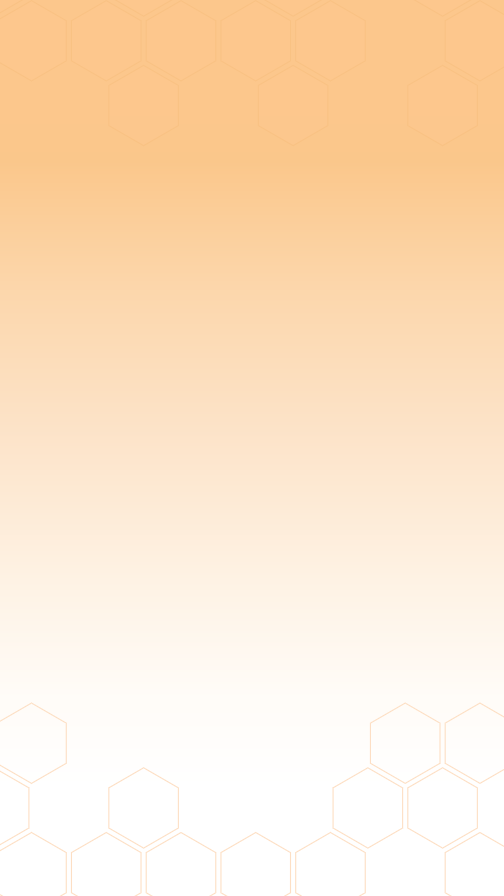
Reproduce this background procedurally as a Shadertoy shader.

```glsl
// A warm amber-to-white vertical gradient with sparse honeycomb outlines
// along the top and bottom. Bit masks choose the cells of a staggered
// hexagon grid, and a distance function draws their thin borders.

const float PITCH = 0.1483;

// Signed distance to a hexagon with upright points
float hexagon(vec2 p, float apothem) {
    p = abs(p);
    return max(p.x, 0.5 * p.x + 0.866 * p.y) - apothem;
}

// Distance to the nearest cell of three staggered rows; each bit is a column
float honeycomb(vec2 p, ivec3 rowMasks, int firstShift) {
    float nearest = 1.0;
    for (int row = 0; row < 3; row++) {
        float shift = 0.5 * float((row + firstShift) % 2);
        for (int column = 0; column < 7; column++) {
            if (((rowMasks[row] >> column) & 1) == 0) continue;
            vec2 center = PITCH * vec2(float(column) - shift, 0.866 * float(row));
            nearest = min(nearest, hexagon(p - center, 0.069));
        }
    }
    return nearest;
}

// Coverage of a thin antialiased line around a shape
float outline(float dist, float pixel) {
    return clamp(0.5 + (0.0011 - abs(dist)) / pixel, 0.0, 1.0);
}

// Vertical gradient, from white at the foot to amber at the head
vec3 backdrop(float height) {
    vec3 color = mix(vec3(1.0), vec3(1.0, 0.988, 0.973), smoothstep(0.11, 0.22, height));
    color = mix(color, vec3(0.996, 0.95, 0.895), clamp((height - 0.22) / 0.13, 0.0, 1.0));
    color = mix(color, vec3(0.99, 0.89, 0.785), clamp((height - 0.35) / 0.17, 0.0, 1.0));
    color = mix(color, vec3(0.988, 0.84, 0.67), clamp((height - 0.52) / 0.16, 0.0, 1.0));
    color = mix(color, vec3(0.982, 0.78, 0.545), clamp((height - 0.68) / 0.14, 0.0, 1.0));
    return mix(color, vec3(0.99, 0.78, 0.55), smoothstep(0.82, 0.9, height));
}

void mainImage(out vec4 fragColor, in vec2 fragCoord) {
    float pixel = 1.0 / iResolution.x;
    vec2 p = fragCoord * pixel;
    float top = iResolution.y * pixel;
    vec3 color = backdrop(p.y / top);

    // Pale peach cells at the foot
    float lower = honeycomb(p - vec2(0.0625, 0.0463), ivec3(95, 101, 97), 0);
    color = mix(color, vec3(0.992, 0.875, 0.77), outline(lower, pixel));

    // Faint cells at the head, counted downward, with a slight tint inside
    float upper = honeycomb(vec2(p.x - 0.0625, top - p.y + 0.0475), ivec3(85, 95, 84), 1);
    color = mix(color, vec3(0.992, 0.78, 0.555), 0.6 * smoothstep(pixel, -pixel, upper));
    color = mix(color, vec3(0.97, 0.75, 0.5), 0.7 * outline(upper, pixel));

    fragColor = vec4(color, 1.0);
}
```
